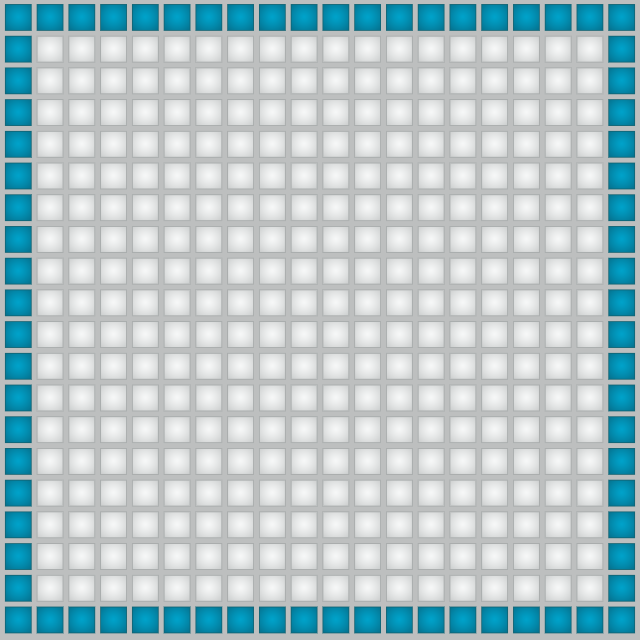
A Shadertoy shader for this pattern:

```glsl
// A square mosaic of 20 by 20 tiles on grey grout: pale tiles inside, a one-tile blue border.
// The canvas is folded into repeated cells; a box distance cuts each tile and its thin rim,
// and a radial gradient gives each tile a soft glow.

const float TILE_COUNT = 20.0;
const vec2 FIRST_CENTER = vec2(0.0286, 0.0313);
const vec2 PITCH = vec2(0.04962, 0.04955);
const float HALF_SIDE = 0.0209;
const float RIM_WIDTH = 0.0013;

const vec3 GROUT = vec3(0.74, 0.75, 0.75);
const vec3 PALE_GLOW = vec3(0.965, 0.97, 0.97);
const vec3 PALE_EDGE = vec3(0.785, 0.795, 0.795);
const vec3 PALE_RIM = vec3(0.65, 0.665, 0.665);
const vec3 BLUE_GLOW = vec3(0.0, 0.635, 0.79);
const vec3 BLUE_EDGE = vec3(0.02, 0.43, 0.54);
const vec3 BLUE_RIM = vec3(0.07, 0.39, 0.45);

// Signed distance to a square centred on the origin
float squareDistance(vec2 p, float halfSide) {
    vec2 d = abs(p) - halfSide;
    return length(max(d, 0.0)) + min(max(d.x, d.y), 0.0);
}

// Antialiased coverage of the inside of a shape
float coverage(float dist, float pixel) {
    return clamp(0.5 - dist / pixel, 0.0, 1.0);
}

// Radial gradient from the glow at the centre to the corners
vec3 tileFace(vec2 p, vec3 glow, vec3 edge) {
    vec2 glowOffset = vec2(0.0, 0.0008);
    float radius = length(p - glowOffset) / (HALF_SIDE * 1.414);
    return mix(glow, edge, pow(min(radius, 1.0), 1.25));
}

void mainImage(out vec4 fragColor, in vec2 fragCoord) {
    vec2 uv = fragCoord / iResolution.xy;
    float pixel = 1.0 / min(iResolution.x, iResolution.y);

    // Nearest tile and position relative to its centre
    vec2 grid = (uv - FIRST_CENTER) / PITCH;
    vec2 cell = clamp(floor(grid + 0.5), 0.0, TILE_COUNT - 1.0);
    vec2 local = (grid - cell) * PITCH;

    // The outermost ring of tiles is blue
    vec2 toBorder = min(cell, TILE_COUNT - 1.0 - cell);
    bool isBorder = min(toBorder.x, toBorder.y) < 0.5;
    vec3 glow = isBorder ? BLUE_GLOW : PALE_GLOW;
    vec3 edge = isBorder ? BLUE_EDGE : PALE_EDGE;
    vec3 rim = isBorder ? BLUE_RIM : PALE_RIM;

    // Grout, then rim, then the face of the tile
    float dist = squareDistance(local, HALF_SIDE);
    vec3 color = mix(GROUT, rim, coverage(dist, pixel));
    color = mix(color, tileFace(local, glow, edge), coverage(dist + RIM_WIDTH, pixel));

    fragColor = vec4(color, 1.0);
}
```
